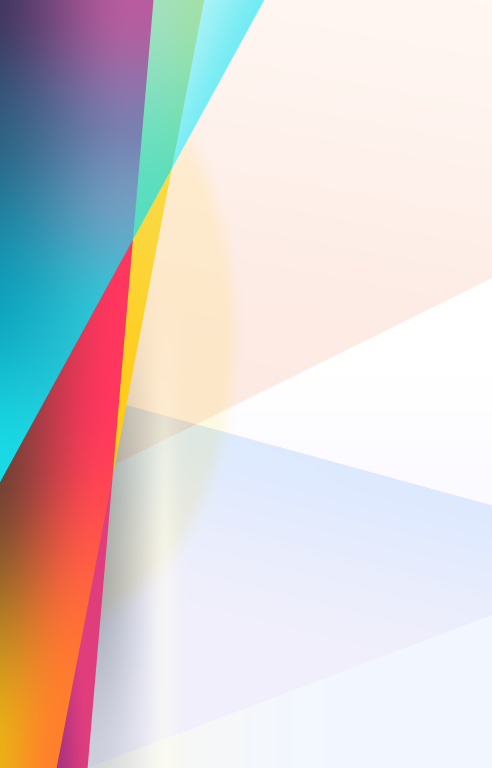
A Shadertoy shader for this background:

```glsl
// Coverage of the half-plane left of a downward edge, or below a rightward one.
float halfPlane(vec2 p, vec2 a, vec2 b) {
    vec2 dir = normalize((b - a) * iResolution.xy);
    vec2 q = (p - a) * iResolution.xy;
    return clamp(dir.x * q.y - dir.y * q.x + 0.5, 0.0, 1.0);
}

// Pale overlapping sheets, with a warm disc and a shadow beside the ribbons.
vec3 paper(vec2 p) {
    float belowPeach = halfPlane(p, vec2(0.233, 0.605), vec2(1.0, 0.362));
    float inBlue = halfPlane(p, vec2(0.255, 0.527), vec2(1.0, 0.658));
    float inFoot = halfPlane(p, vec2(0.178, 1.0), vec2(1.0, 0.801));

    vec3 peach = mix(vec3(1.0, 0.968, 0.95), vec3(0.992, 0.92, 0.892),
                     smoothstep(-0.1, 0.5, p.y + 0.12 * (0.6 - p.x)));
    vec3 white = mix(vec3(1.0), vec3(0.985, 0.98, 1.0), smoothstep(0.45, 0.65, p.y));
    vec3 blue = mix(vec3(0.865, 0.927, 1.0), vec3(0.955, 0.957, 0.985),
                    smoothstep(0.53, 0.86, p.y + 0.16 * (0.7 - p.x)));
    vec3 foot = mix(vec3(0.985, 0.99, 0.955), vec3(0.965, 0.99, 1.0),
                    smoothstep(0.25, 0.7, p.x));
    vec3 col = mix(peach, white, belowPeach) * mix(vec3(1.0), mix(blue, foot, inFoot), inBlue);

    // Soft yellow disc
    float radius = length((p - vec2(0.12, 0.435)) / vec2(0.37, 0.39));
    col *= mix(vec3(1.0), vec3(1.0, 0.985, 0.885), 1.0 - smoothstep(0.9, 1.03, radius));

    // Shadow and the thin light band at its end
    float shade = (1.0 - smoothstep(0.19, 0.34, p.x)) * smoothstep(0.3, 0.66, p.y)
                * (1.0 - 0.5 * smoothstep(0.75, 1.0, p.y));
    col *= mix(vec3(1.0), vec3(0.71, 0.73, 0.75), shade);
    float band = (p.x - 0.335) / 0.025;
    return mix(col, vec3(1.0, 0.995, 0.93), 0.4 * exp(-band * band) * smoothstep(0.35, 0.7, p.y));
}

// Dusky violet falling into bright cyan.
vec3 oceanRibbon(vec2 p) {
    vec3 dark = mix(vec3(0.24, 0.21, 0.37), vec3(0.18, 0.36, 0.49), smoothstep(0.0, 0.18, p.y));
    dark = mix(dark, vec3(0.05, 0.62, 0.73), smoothstep(0.13, 0.41, p.y));
    dark = mix(dark, vec3(0.09, 0.86, 0.9), smoothstep(0.36, 0.61, p.y));
    vec3 bright = mix(vec3(0.72, 0.36, 0.62), vec3(0.47, 0.5, 0.69), smoothstep(0.0, 0.19, p.y));
    bright = mix(bright, vec3(0.45, 0.62, 0.76), smoothstep(0.15, 0.28, p.y));
    bright = mix(bright, vec3(0.2, 0.79, 0.85), smoothstep(0.25, 0.42, p.y));
    return mix(dark, bright, smoothstep(-0.04, 0.27, p.x));
}

// Brown and gold on the left, glowing red and orange on the right.
vec3 emberRibbon(vec2 p) {
    vec3 left = mix(vec3(0.42, 0.25, 0.2), vec3(0.92, 0.7, 0.08), smoothstep(0.6, 0.99, p.y));
    vec3 right = mix(vec3(1.0, 0.21, 0.37), vec3(1.0, 0.5, 0.17), smoothstep(0.5, 0.95, p.y));
    float edge = min(0.312 - 0.134 * p.y, 0.415 - 0.3 * p.y);
    return mix(left, right, smoothstep(-0.15, 0.95, p.x / edge));
}

void mainImage(out vec4 fragColor, in vec2 fragCoord) {
    // Canvas fractions, measured downward from the top left
    vec2 p = fragCoord / iResolution.xy;
    p.y = 1.0 - p.y;

    // Three crossing lines cut out all the ribbons
    float upper = halfPlane(p, vec2(0.537, 0.0), vec2(0.0, 0.628));
    float steep = halfPlane(p, vec2(0.312, 0.0), vec2(0.178, 1.0));
    float slanted = halfPlane(p, vec2(0.415, 0.0), vec2(0.115, 1.0));

    vec3 mint = mix(vec3(0.64, 0.88, 0.75), vec3(0.34, 0.87, 0.75), smoothstep(-0.02, 0.29, p.y));
    mint.b -= 0.09 * smoothstep(0.3, 0.42, p.x);
    vec3 aqua = mix(vec3(0.66, 0.95, 0.97), vec3(0.44, 0.92, 0.95),
                    smoothstep(0.4, 0.55, p.x + 0.7 * p.y));
    vec3 yellow = mix(vec3(0.98, 0.85, 0.26), vec3(1.0, 0.8, 0.1), smoothstep(0.23, 0.55, p.y));
    vec3 magenta = mix(vec3(0.66, 0.2, 0.5), vec3(0.88, 0.24, 0.49),
                       smoothstep(0.11, 0.185, p.x + 0.1 * (1.0 - p.y)));

    vec3 above = mix(mix(aqua, mint, slanted), oceanRibbon(p), steep);
    vec3 below = mix(mix(paper(p), magenta, steep), mix(yellow, emberRibbon(p), steep), slanted);
    fragColor = vec4(mix(below, above, upper), 1.0);
}
```
